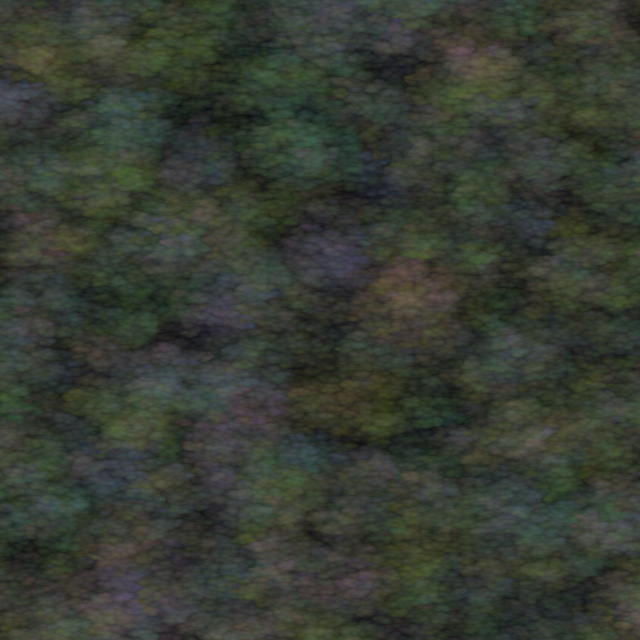
Give the GLSL for this texture, as a three.js fragment shader.

```glsl
// Dark mossy canopy: soft leafy clumps in muted green, teal and brown with
// shaded gaps, built from layered smooth cellular noise. Fine, sideways
// stretched cells give the streaky grain and fray the clump outlines.

varying vec2 vUv;

// Cells across and up the canvas, per layer
const vec2 PATCH_CELLS  = vec2(4.0, 5.0);
const vec2 CLUMP_CELLS  = vec2(10.0, 12.5);
const vec2 TUFT_CELLS   = vec2(21.0, 31.0);
const vec2 STREAK_CELLS = vec2(46.0, 110.0);
const vec2 GRAIN_CELLS  = vec2(105.0, 200.0);

// Brightness: mean level and the contrast of each layer
const float MEAN_LIGHT   = 0.213;
const float MIN_LIGHT    = 0.055;
const float PATCH_LIGHT  = 0.010;
const float CLUMP_LIGHT  = 0.036;
const float TUFT_LIGHT   = 0.027;
const float STREAK_LIGHT = 0.020;
const float GRAIN_LIGHT  = 0.017;

// Hues as multipliers of brightness, and the two axes of tint
const vec3 SHADE_HUE = vec3(0.96, 0.99, 0.98);
const vec3 MOSS_HUE  = vec3(0.945, 1.035, 0.865);
const vec3 WARM_AXIS = vec3(0.21, 0.00, -0.20);
const vec3 LEAF_AXIS = vec3(-0.09, 0.15, -0.25);

// Cell shape: height spread, blend sharpness, and outline fraying
const float HEIGHT_SPREAD = 0.9;
const float BLEND = 8.0;
const vec2  FRAY = vec2(0.026, 0.016);

vec3 hash3(vec2 p) {
  vec3 q = fract(p.xyx * vec3(0.1031, 0.1030, 0.0973));
  q += dot(q, q.yxz + 33.33);
  return fract((q.xxy + q.yzz) * q.zyx);
}

// Smooth cellular domes: x = height (about zero mean, unit spread),
// yz = tint of the dome on top (each -0.5 to 0.5)
vec3 domes(vec2 p, float seed) {
  vec2 cell = floor(p);
  float total = 0.0;
  vec2 tint = vec2(0.0);
  for (int j = -1; j <= 1; j++) {
    for (int i = -1; i <= 1; i++) {
      vec2 id = cell + vec2(float(i), float(j));
      vec3 place = hash3(id + seed);
      vec2 offset = id + place.xy - p;
      float height = HEIGHT_SPREAD * place.z - dot(offset, offset);
      float weight = exp(BLEND * height);
      total += weight;
      tint += weight * (hash3(id + seed + 57.3).xy - 0.5);
    }
  }
  float top = log(total) / BLEND;
  return vec3((top - 0.29) / 0.3, tint / total);
}

void main() {
  // Fine layers
  vec3 grain = domes(vUv * GRAIN_CELLS, 11.0);
  vec2 bent = vUv + 0.006 * grain.yz * vec2(1.0, 0.5);
  vec3 streak = domes(bent * STREAK_CELLS, 137.0);

  // Broad layers, with outlines frayed by the streaks
  vec2 frayed = bent + FRAY * streak.yz;
  vec3 tuft = domes(frayed * TUFT_CELLS, 251.0);
  vec3 clump = domes((frayed + 0.016 * tuft.yz) * CLUMP_CELLS, 379.0);
  vec3 region = domes(frayed * PATCH_CELLS, 491.0);

  // Brightness
  float light = MEAN_LIGHT
    + PATCH_LIGHT * region.x
    + CLUMP_LIGHT * clump.x
    + TUFT_LIGHT * tuft.x
    + STREAK_LIGHT * streak.x
    + GRAIN_LIGHT * grain.x;
  light = max(light, MIN_LIGHT);

  // Hue: neutral in the gaps, mossy on the clumps, tinted at every scale
  vec2 tint = 0.4 * region.yz + 0.8 * clump.yz + 0.6 * tuft.yz
    + 0.5 * streak.yz + 0.35 * grain.yz;
  vec3 hue = mix(SHADE_HUE, MOSS_HUE, smoothstep(0.07, 0.19, light));
  hue += WARM_AXIS * tint.x + LEAF_AXIS * tint.y;

  gl_FragColor = vec4(light * hue, 1.0);
}
```
